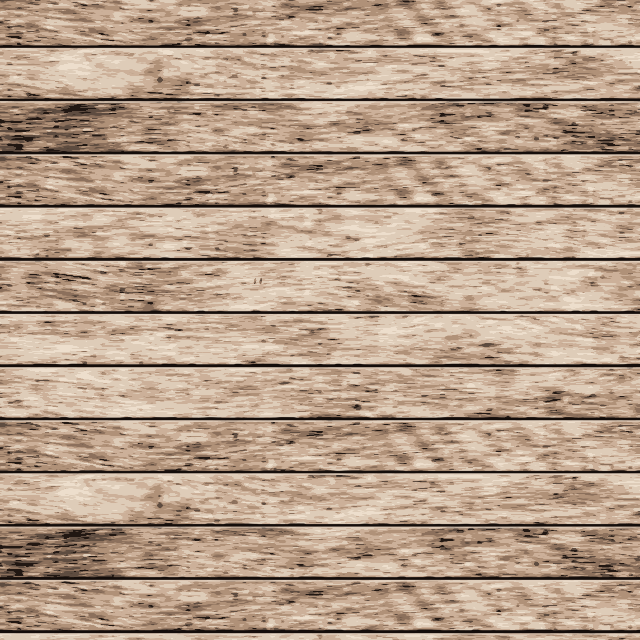
Write a WebGL 1 fragment shader that draws this texture.

```glsl
precision highp float;
// Weathered horizontal wood planks with posterised grain and dark seams.
uniform vec2 u_resolution;

float hash(vec2 p) {
  vec3 q = fract(p.xyx * 0.1031);
  q += dot(q, q.yzx + 33.33);
  return fract((q.x + q.y) * q.z);
}

float noise(vec2 p) {
  vec2 i = floor(p), f = fract(p);
  f = f * f * (3.0 - 2.0 * f);
  return mix(mix(hash(i), hash(i + vec2(1.0, 0.0)), f.x),
             mix(hash(i + vec2(0.0, 1.0)), hash(i + 1.0), f.x), f.y);
}

float fbm(vec2 p) {
  float sum = 0.0, amp = 0.52;
  for (int i = 0; i < 3; i++) {
    sum += amp * noise(p);
    p = p * 1.9 + vec2(17.3, 9.1);
    amp *= 0.6;
  }
  return sum;
}

// 1.0 when the plank kind equals k
float isKind(float kind, float k) {
  return 1.0 - step(0.5, abs(kind - k));
}

// Broad darkening that gives each kind of plank its character
float plankShade(float kind, float x, float y, float warp) {
  float swirled = isKind(kind, 0.0) + isKind(kind, 3.0);
  float dark = isKind(kind, 2.0);
  float pale = isKind(kind, 1.0) + isKind(kind, 4.0) + isKind(kind, 6.0);
  float left = 1.0 - smoothstep(0.0, 0.4, x);
  float swirlArea = smoothstep(0.54, 0.66, x) * (1.0 - smoothstep(0.8, 0.95, x));
  float bands = sin(105.0 * (x - 1.1 * y) + 8.0 * warp);
  float shade = swirled * (0.03 + 0.15 * left + swirlArea * (0.12 * bands - 0.05));
  shade += dark * (0.14 + 0.18 * left - 0.2 * exp(-pow((x - 0.62) * 14.0, 2.0)));
  shade -= 0.04 * pale;
  shade += isKind(kind, 5.0) * (0.15 * (1.0 - smoothstep(0.15, 0.34, x)) - 0.04);
  shade += isKind(kind, 7.0) * (0.17 * smoothstep(0.82, 0.89, x) - 0.04);
  return shade;
}

// Flat colour steps from pale to nearly black
vec3 woodColor(float d) {
  float s = 0.022;
  vec3 c = mix(vec3(0.93, 0.87, 0.80), vec3(0.87, 0.80, 0.72), smoothstep(0.17 - s, 0.17 + s, d));
  c = mix(c, vec3(0.80, 0.69, 0.60), smoothstep(0.42 - s, 0.42 + s, d));
  c = mix(c, vec3(0.69, 0.57, 0.47), smoothstep(0.60 - s, 0.60 + s, d));
  c = mix(c, vec3(0.55, 0.44, 0.36), smoothstep(0.75 - s, 0.75 + s, d));
  c = mix(c, vec3(0.37, 0.30, 0.25), smoothstep(0.87 - s, 0.87 + s, d));
  return mix(c, vec3(0.13, 0.09, 0.07), smoothstep(1.02 - s, 1.02 + s, d));
}

void main() {
  vec2 uv = gl_FragCoord.xy / u_resolution;
  float pixel = 1.0 / u_resolution.y;
  float pitch = 0.0831;

  // Plank index from the top, and height below the seam above it
  float row = (1.0 - uv.y - 0.0729) / pitch + 1.0;
  float id = floor(row);
  float y = fract(row) * pitch;
  float kind = mod(id, 8.0);
  float seed = kind * (1.0 - isKind(kind, 3.0));
  vec2 shift = seed * vec2(37.0, 91.0) + 5.0;

  // Grain bends gently along the plank
  float warp = noise(vec2(uv.x * 4.0, y * 14.0) + shift);
  vec2 g = vec2(uv.x, y + 0.028 * warp - 0.012 * uv.x);
  float blotch = fbm(vec2(uv.x * 8.0, g.y * 28.0) + shift);
  float grain = fbm(g * vec2(38.0, 215.0) + shift);
  float streak = noise(g * vec2(9.0, 240.0) + shift + 40.0);

  float d = 0.485 + plankShade(kind, uv.x, y, warp);
  d += 0.72 * (blotch - 0.5) + 0.92 * (grain - 0.5) + 0.14 * (streak - 0.5);
  d -= 0.3 * max(d - 0.7, 0.0);

  // Short thin dark flecks, thicker in dark patches, and pale chips
  float fleck = noise(g * vec2(68.0, 370.0) + shift + 70.0);
  d += 0.27 * smoothstep(0.80, 0.92, fleck + 0.2 * (d - 0.5));
  float chip = noise(g * vec2(52.0, 300.0) + shift + 130.0);
  d -= 0.24 * smoothstep(0.82, 0.92, chip);

  // Pair of small nail marks
  vec2 nail = vec2(abs(uv.x - 0.403 + 0.15 * (y - 0.034)) - 0.0045, y - 0.034);
  d += 0.45 * isKind(id, 5.0) * (1.0 - smoothstep(0.7, 1.2, length(nail / vec2(0.0022, 0.005))));

  // Worn lower rim
  float below = pitch - y;
  d += 0.2 * (1.0 - smoothstep(0.002, 0.008, below)) * noise(vec2(uv.x * 45.0, id * 7.0));
  vec3 color = woodColor(d);

  // Lit upper rim
  float rim = 1.0 - smoothstep(0.0048 - 0.5 * pixel, 0.0048 + 0.5 * pixel, y);
  color = mix(color, vec3(0.89, 0.82, 0.75), rim * (0.5 + 0.35 * noise(vec2(uv.x * 30.0, id * 5.0))));

  // Seams with slightly uneven width and a ragged upper side
  float seamId = floor(row + 0.5);
  float halfWidth = 0.0018 + 0.0006 * hash(vec2(seamId, 3.0));
  float ragged = 0.0009 * smoothstep(0.5, 0.9, noise(vec2(uv.x * 70.0, seamId * 11.0)));
  float edge = min(y - halfWidth, below - halfWidth - ragged);
  float seam = 1.0 - smoothstep(-0.7 * pixel, 0.7 * pixel, edge);
  color = mix(color, vec3(0.08, 0.05, 0.04), seam);

  gl_FragColor = vec4(color, 1.0);
}
```
